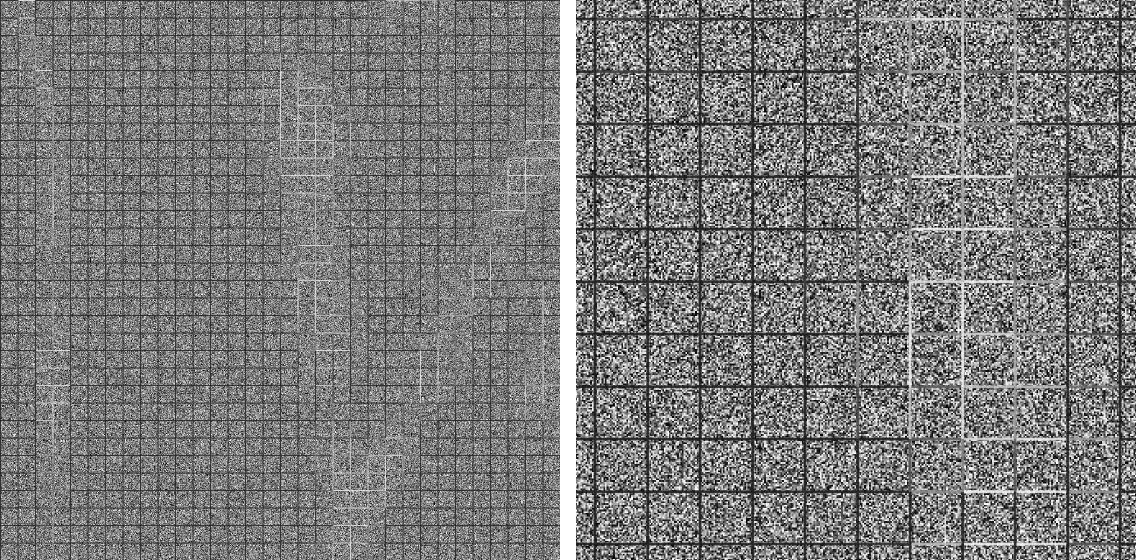
Left, the full canvas; right, a detail of the centre.
This pattern is drawn by a WebGL 1 fragment shader. Its source:

```glsl
precision highp float;
// A 32 by 32 grid of thin lines over fine grey static. Each edge takes one
// shade from a field of soft seams broken up by gradient noise: dark in most
// places, pale along the seams, and lost in the static between the two.

uniform vec2 u_resolution;

const float CELLS = 32.0;                          // repeats across and down
const float GRAINS = 1024.0;                       // static grains across
const float LINE_WIDTH = 0.05;                     // in cells
const vec2 LINE_OFFSET = vec2(0.03125, -0.03125);  // in cells
const float LINE_DARK = 0.11;
const float LINE_PALE = 0.95;
const float LINE_GRAIN = 0.12;                     // static showing through lines
const float GRAIN_LOW = 0.0;
const float GRAIN_HIGH = 1.0;
const float PATCH_SCALE = 0.2;                     // noise frequency per cell
const float PATCH_SHARED = 0.3;                    // noise common to both directions
const float PATCH_OPPOSED = 0.55;                  // noise that favours one direction
const float SEAM_AMOUNT = 0.56;
const float FADE_START = 0.27;
const float FADE_END = 0.66;

float hash(vec2 p) {
  vec3 q = fract(vec3(p.xyx) * 0.1031);
  q += dot(q, q.yzx + 33.33);
  return fract((q.x + q.y) * q.z);
}

vec2 gradient(vec2 p) {
  float angle = 6.2832 * hash(p + 17.0);
  return vec2(cos(angle), sin(angle));
}

float gradientNoise(vec2 p) {
  vec2 i = floor(p);
  vec2 f = p - i;
  vec2 w = f * f * f * (f * (f * 6.0 - 15.0) + 10.0);
  float a = dot(gradient(i), f);
  float b = dot(gradient(i + vec2(1.0, 0.0)), f - vec2(1.0, 0.0));
  float c = dot(gradient(i + vec2(0.0, 1.0)), f - vec2(0.0, 1.0));
  float d = dot(gradient(i + 1.0), f - 1.0);
  return mix(mix(a, b, w.x), mix(c, d, w.x), w.y);
}

// Uniform static, averaged over four points in the pixel.
float staticGrain(vec2 frag) {
  float sum = 0.0;
  for (int y = 0; y < 2; y++) {
    for (int x = 0; x < 2; x++) {
      vec2 offset = 0.5 * vec2(float(x), float(y)) - 0.25;
      sum += hash(floor((frag + offset) / u_resolution * GRAINS));
    }
  }
  return mix(GRAIN_LOW, GRAIN_HIGH, 0.25 * sum);
}

// Share of a pixel that a line covers, at a distance from its middle.
vec2 lineCoverage(vec2 distance, vec2 pixel) {
  vec2 start = max(distance - 0.5 * pixel, vec2(-0.5 * LINE_WIDTH));
  vec2 end = min(distance + 0.5 * pixel, vec2(0.5 * LINE_WIDTH));
  return clamp((end - start) / pixel, 0.0, 1.0);
}

float bell(float x, float width) {
  return exp(-x * x / (width * width));
}

// Strength of the pale seams; p runs from 0 to 1 over the canvas.
float seams(vec2 p) {
  float drop = 1.0 - p.y;
  float left = bell(p.x - 0.095 + 0.05 * bell(drop, 0.15), 0.03);
  float middle = bell(p.x - 0.5 - 0.13 * drop, 0.055 + 0.06 * p.y);
  middle *= smoothstep(0.05, 0.15, drop);
  float right = bell(p.x - 1.1 + 0.5 * drop, 0.075) * smoothstep(0.12, 0.3, drop);
  float edge = bell(p.x - 0.97, 0.07) * bell(drop - 0.64, 0.14);
  float top = bell(length((p - vec2(0.73, 1.0)) * vec2(1.0, 0.5)), 0.09);
  return max(max(max(left, middle), max(right, top)), edge);
}

// Shade of one edge; favour is 1 for vertical and -1 for horizontal lines.
float edgeShade(vec2 cell, float favour) {
  float patches = PATCH_SHARED * gradientNoise(cell * PATCH_SCALE + 3.7);
  patches += favour * PATCH_OPPOSED * gradientNoise(cell * PATCH_SCALE + 41.3);
  float level = SEAM_AMOUNT * seams(cell / CELLS) + patches;
  return mix(LINE_DARK, LINE_PALE, smoothstep(FADE_START, FADE_END, level));
}

void main() {
  vec2 uv = gl_FragCoord.xy / u_resolution;
  vec2 grid = uv * CELLS - LINE_OFFSET;

  // Line coverage, for vertical lines in x and horizontal lines in y
  vec2 nearest = floor(grid + 0.5);
  vec2 cover = lineCoverage(grid - nearest, CELLS / u_resolution);
  vec2 middle = floor(grid) + 0.5;

  float grain = staticGrain(gl_FragCoord.xy);
  float vertical = mix(edgeShade(vec2(nearest.x, middle.y), 1.0), grain, LINE_GRAIN);
  float horizontal = mix(edgeShade(vec2(middle.x, nearest.y), -1.0), grain, LINE_GRAIN);

  // Lines over static
  float shade = mix(grain, horizontal, cover.y);
  shade = mix(shade, vertical, cover.x);
  gl_FragColor = vec4(vec3(shade), 1.0);
}
```
